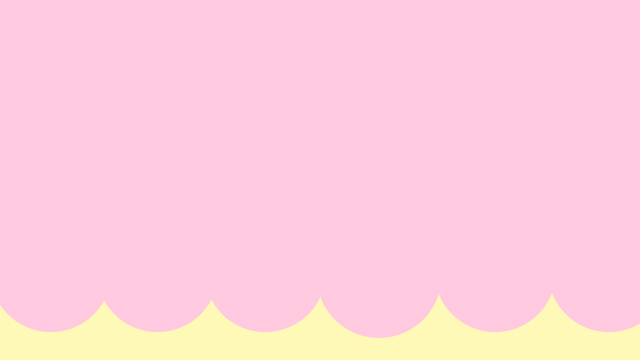
A Shadertoy shader for this background:

```glsl
// A flat pink sheet with a scalloped lower hem hanging over a pale yellow strip.
// The hem is a union of discs in a row: their spacing widens towards the right,
// and one disc is larger and hangs lower than the rest.

#define PINK         vec3(1.0, 0.788, 0.878)
#define YELLOW       vec3(1.0, 0.976, 0.718)
#define FIRST_X      0.1412   // centre of disc 0, in canvas heights
#define SPACING      0.2963   // basic step between discs
#define WIDENING     0.0718   // total extra shift gained to the right
#define RADIUS       0.1690
#define HEM_Y        0.0775   // lowest point of an ordinary disc
#define LARGE_INDEX  3
#define LARGE_GROWTH 0.0046   // extra radius of the large disc
#define LARGE_DROP   0.0162   // how far the large disc hangs below the hem

// Signed distance to scallop number i
float scallop(vec2 p, int i) {
    float n = float(i);
    float isLarge = i == LARGE_INDEX ? 1.0 : 0.0;
    float radius = RADIUS + LARGE_GROWTH * isLarge;
    float x = FIRST_X + SPACING * n + WIDENING * smoothstep(1.5, 5.5, n);
    float y = HEM_Y - LARGE_DROP * isLarge + radius;
    return length(p - vec2(x, y)) - radius;
}

// Signed distance to the sheet, negative inside
float sheet(vec2 p) {
    float d = HEM_Y + RADIUS - p.y;
    for (int i = -1; i <= 6; i++) d = min(d, scallop(p, i));
    return d;
}

void mainImage(out vec4 fragColor, in vec2 fragCoord) {
    vec2 p = fragCoord / iResolution.y;

    // Edge softened over one pixel
    float pixel = 1.0 / iResolution.y;
    float cover = clamp(0.5 - sheet(p) / pixel, 0.0, 1.0);

    fragColor = vec4(mix(YELLOW, PINK, cover), 1.0);
}
```
